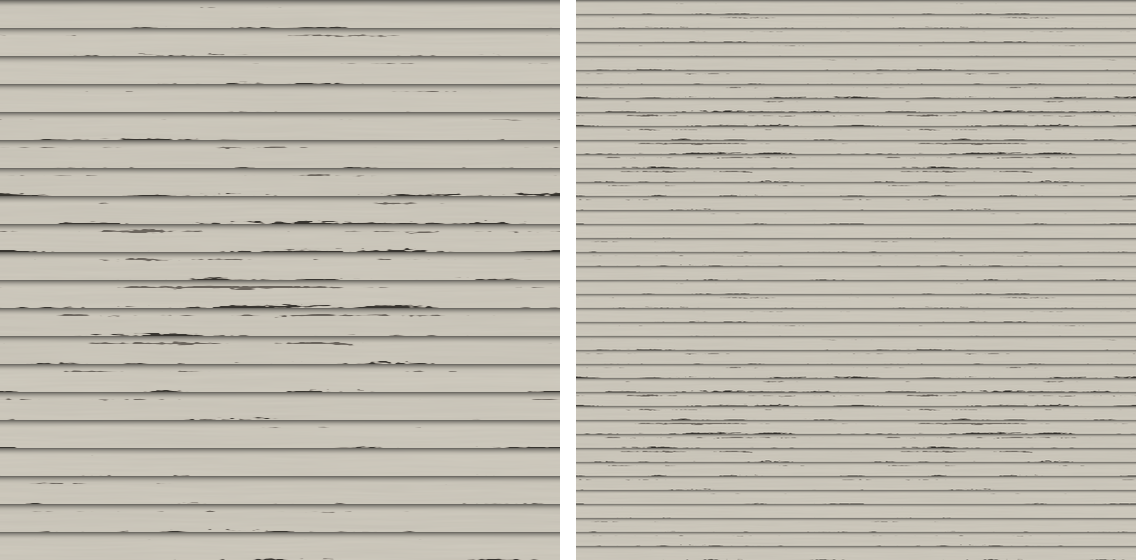
Left: one tile. Right: repeated 2 by 2.
Write a Shadertoy shader that draws this texture.

```glsl
// Painted clapboard siding: overlapping horizontal boards, each shaded below the
// lip of the board above, with faint wood grain and paint flaking along the lower
// edge and along a thin band under the shadow. All noise wraps, so it tiles.

const float BOARDS = 20.0;
const float TAU = 6.2831853;
const vec3 PAINT = vec3(0.792, 0.774, 0.728);
const vec3 BARE_WOOD = vec3(0.40, 0.36, 0.33);
const vec3 DARK_WOOD = vec3(0.17, 0.16, 0.14);

float hash(vec2 p) {
    return fract(sin(dot(p, vec2(127.1, 311.7))) * 43758.5453);
}

// Value noise on the unit square with a whole number of cells each way.
float wrapNoise(vec2 uv, vec2 cells, float seed) {
    vec2 p = uv * cells;
    vec2 i = floor(p);
    vec2 f = p - i;
    f = f * f * (3.0 - 2.0 * f);
    vec2 lo = mod(i, cells) + seed;
    vec2 hi = mod(i + 1.0, cells) + seed;
    return mix(mix(hash(lo), hash(vec2(hi.x, lo.y)), f.x),
               mix(hash(vec2(lo.x, hi.y)), hash(hi), f.x), f.y);
}

// Long thin streaks that break into finer splinters.
float streaks(vec2 uv, float seed) {
    return 0.40 * wrapNoise(uv, vec2(16.0, 240.0), seed)
         + 0.35 * wrapNoise(uv, vec2(48.0, 480.0), seed + 7.0)
         + 0.25 * wrapNoise(uv, vec2(128.0, 480.0), seed + 13.0);
}

// How weathered a stretch of one board is, about 0 to 1.
float weathering(float x, float board, float seed) {
    vec2 center = vec2(x, (board + 0.5) / BOARDS);
    float region = wrapNoise(center, vec2(3.0, 5.0), 31.0);
    float patches = wrapNoise(vec2(x, board / BOARDS), vec2(7.0, BOARDS), seed);
    return 0.45 * region + 0.55 * patches + 0.08 * cos(TAU * (center.y - 0.5));
}

// Flaked area: grows with weathering, fades with distance from its line.
float flaking(float weather, float streak, float falloff, float threshold) {
    return smoothstep(0.0, 0.22, weather + 1.2 * (streak - 0.5) - falloff - threshold);
}

// Shadow under the lip; 'below' is the signed distance beneath it in boards.
float lipShadow(float below, float pixel) {
    float fade = max(0.0, 1.0 - max(below, 0.0) / 0.29);
    float coverage = clamp(0.5 + below / pixel, 0.0, 1.0);
    return 0.515 * fade * fade * coverage;
}

void mainImage(out vec4 fragColor, in vec2 fragCoord) {
    vec2 uv = fragCoord / iResolution.xy;
    float board = floor(uv.y * BOARDS);
    float fromBottom = fract(uv.y * BOARDS);
    float fromTop = 1.0 - fromBottom;

    // Paint with faint wavy grain and a slight change of tone per board
    float wave = 0.0012 * sin(TAU * (3.0 * uv.x + hash(vec2(board, 5.0))));
    vec2 grainUv = uv + vec2(0.0, wave);
    float grain = wrapNoise(grainUv, vec2(6.0, 260.0), 41.0) - 0.5
                + 0.5 * (wrapNoise(grainUv, vec2(24.0, 420.0), 53.0) - 0.5);
    float tone = hash(vec2(board, 17.0)) - 0.5;
    vec3 color = PAINT * (1.0 + 0.022 * grain + 0.012 * tone);

    // Flaking on the lower edge and on the band below the shadow
    float streak = streaks(uv, 3.0);
    float edgeWear = flaking(weathering(uv.x, board, 61.0), streak,
                             4.0 * fromBottom, 0.56);
    float bandWear = flaking(weathering(uv.x, board, 83.0), streak,
                             6.5 * abs(fromTop - 0.26), 0.61);
    float wear = max(edgeWear, 0.8 * bandWear);
    vec3 wood = mix(BARE_WOOD, DARK_WOOD, wear * (0.6 + 0.4 * edgeWear));
    color = mix(color, wood, 0.92 * wear);

    // Shadow cast by the overlapping board
    float below = fromTop < 0.5 ? fromTop : -fromBottom;
    color *= 1.0 - lipShadow(below, BOARDS / iResolution.y);

    fragColor = vec4(color, 1.0);
}
```
